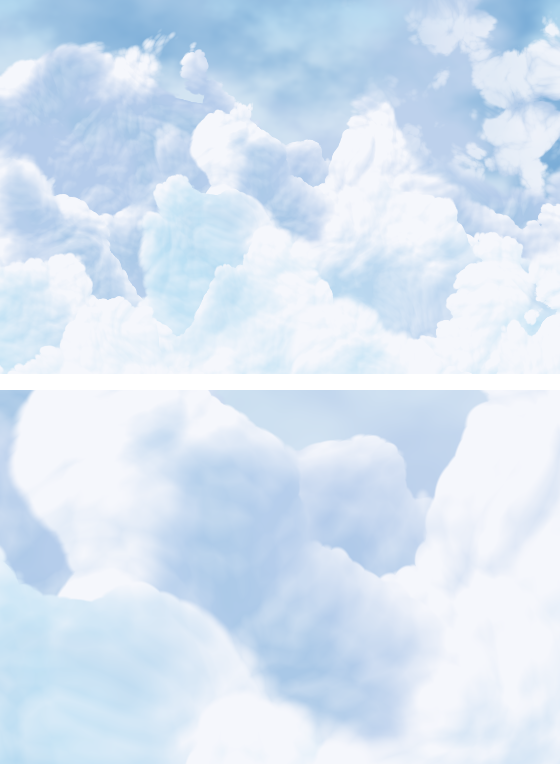
Top: the whole. Bottom: its middle third, enlarged.
Write a WebGL 2 fragment shader that draws this texture.

```glsl
#version 300 es
precision highp float;
// Soft banks of pale cumulus stacked under a hazy blue sky.

uniform vec2 u_resolution;
out vec4 fragColor;

const int   BANKS        = 6;
const float TOP_BASE     = 0.66;   // mean skyline of the farthest bank
const float LOW_BASE     = 0.10;   // mean skyline of the nearest bank
const float RIDGE_SWING  = 0.44;   // height of the towers
const float RIDGE_FREQ   = 3.3;
const float RIDGE_LEAN   = 0.3;    // slant of the towers
const float LUMP_SWING   = 0.20;   // overhangs and loose lumps
const float PUFF_SCALE   = 6.0;
const float PUFF_SWING   = 0.27;   // how far puffs push the outline
const float PUFF_MEAN    = 0.66;
const float FBM_MEAN     = 0.48;
const float RELIEF       = 2.3;    // strength of light on single puffs
const float CREASE       = 0.75;   // shade between puffs
const vec2  LIGHT_STEP   = vec2(-0.008, 0.013);

const vec3 LIT       = vec3(0.962, 0.968, 0.988);
const vec3 PALE      = vec3(0.86, 0.92, 0.96);
const vec3 LAVENDER  = vec3(0.71, 0.80, 0.92);
const vec3 AQUA      = vec3(0.73, 0.875, 0.955);
const vec3 SKY_SOFT  = vec3(0.74, 0.82, 0.925);
const vec3 SKY_MID   = vec3(0.62, 0.765, 0.89);
const vec3 SKY_DEEP  = vec3(0.47, 0.67, 0.84);

vec2 hash2(vec2 p) {
    vec3 q = fract(p.xyx * vec3(0.1031, 0.1030, 0.0973));
    q += dot(q, q.yzx + 33.33);
    return fract((q.xx + q.yz) * q.zy);
}

float noise(vec2 p) {
    vec2 i = floor(p), f = fract(p);
    f = f * f * (3.0 - 2.0 * f);
    float low  = mix(hash2(i).x, hash2(i + vec2(1, 0)).x, f.x);
    float high = mix(hash2(i + vec2(0, 1)).x, hash2(i + vec2(1, 1)).x, f.x);
    return mix(low, high, f.y);
}

float fbm(vec2 p) {
    float sum = 0.0, amp = 0.5;
    for (int i = 0; i < 5; i++) {
        sum += amp * noise(p);
        p = mat2(1.6, 1.2, -1.2, 1.6) * p + 7.3;
        amp *= 0.5;
    }
    return sum;
}

// Rounded domes that meet in creases.
float domes(vec2 p) {
    vec2 cell = floor(p), f = fract(p);
    float nearest = 1.0;
    for (int y = -1; y <= 1; y++)
    for (int x = -1; x <= 1; x++) {
        vec2 o = vec2(x, y);
        vec2 d = o + hash2(cell + o) - f;
        nearest = min(nearest, dot(d, d));
    }
    return 1.0 - nearest;
}

float puffs(vec2 p) {
    float sum = 0.0, amp = 0.5;
    p *= PUFF_SCALE;
    p += 0.5 * vec2(noise(p * 1.3), noise(p * 1.3 + 19.0));
    for (int i = 0; i < 4; i++) {
        sum += amp * domes(p);
        p = mat2(1.8, 1.0, -1.0, 1.8) * p + 3.7;
        amp *= 0.48;
    }
    return sum;
}

vec3 sky(vec2 p) {
    float haze = fbm(p * vec2(2.4, 3.2) + 4.0);
    float right = smoothstep(0.75, 1.5, p.x);
    vec3 col = mix(SKY_SOFT, SKY_MID, smoothstep(0.38, 0.64, haze + 0.2 * right));
    col = mix(col, SKY_DEEP, smoothstep(0.6, 0.9, haze + 0.4 * right));
    // Thin veils, then small torn scraps toward the right.
    float veil = smoothstep(0.43, 0.68, fbm(p * vec2(3.2, 4.2) + 31.0));
    col = mix(col, mix(PALE, AQUA, smoothstep(0.8, 1.0, p.y)), 0.75 * veil);
    float puff = puffs(p * 1.6 + 9.0);
    float scrap = fbm(p * 5.0 + 53.0) + 0.6 * (puff - PUFF_MEAN);
    vec3 scrapCol = mix(SKY_SOFT, LIT, smoothstep(0.5, 0.8, puff));
    return mix(col, scrapCol, 0.9 * right * smoothstep(0.52, 0.62, scrap));
}

// Lays one bank over the colour behind it; near runs from 0 to 1.
vec3 addBank(vec3 behind, vec2 p, float near, float seed) {
    vec2 q = p + vec2(seed * 3.17, seed * 1.73);
    float ridge = mix(TOP_BASE, LOW_BASE, near);
    ridge += RIDGE_SWING * (noise(vec2((q.x + RIDGE_LEAN * p.y) * RIDGE_FREQ, seed * 5.0)) - 0.5);
    ridge += LUMP_SWING * (noise(q * 6.0 + 2.0) - 0.5);
    ridge -= 0.24 * (1.0 - near) * smoothstep(1.0, 1.5, p.x);

    float puff = puffs(q);
    float depth = ridge - p.y + PUFF_SWING * (puff - PUFF_MEAN);
    float blur = mix(0.009, 0.07, smoothstep(0.4, 0.8, noise(q * 4.0 + 11.0)));
    float cover = smoothstep(0.0, blur, depth);

    // Bright rims sink into mottled shade; each puff is lit from above.
    float relief = puff - puffs(q + LIGHT_STEP);
    float mottle = fbm(q * 4.2 + 17.0) - FBM_MEAN;
    float shade = smoothstep(0.02, 0.3, depth + 0.9 * mottle) * mix(0.9, 0.65, near);
    shade += 0.08 - RELIEF * relief + CREASE * (PUFF_MEAN - puff);
    shade = clamp(shade, 0.0, 1.0);

    float cool = smoothstep(0.2, 0.8, near + 0.7 * (noise(q * 2.3 + 5.0) - 0.5));
    vec3 shadow = mix(LAVENDER, AQUA, cool);
    float pocket = smoothstep(0.05, 0.22, mottle) * smoothstep(0.06, 0.18, depth);
    shadow = mix(shadow, SKY_MID, 0.7 * pocket * (1.0 - 0.6 * near));
    return mix(behind, mix(LIT, shadow, shade), cover);
}

void main() {
    vec2 p = gl_FragCoord.xy / u_resolution.y;
    vec3 col = sky(p);
    for (int i = 0; i < BANKS; i++) {
        float near = float(i) / float(BANKS - 1);
        col = addBank(col, p, near, float(i) + 1.0);
    }
    // Bright haze gathers low down.
    col = mix(col, LIT, 0.25 * smoothstep(0.4, 0.0, p.y));
    fragColor = vec4(col, 1.0);
}
```
